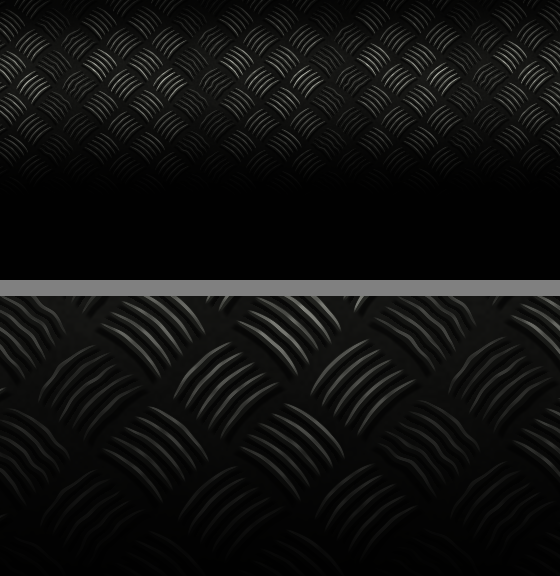
Top, the full canvas; bottom, a detail of the centre.
Write a WebGL 1 fragment shader that draws this texture.

```glsl
precision highp float;
// Dark five-bar tread plate, lit in a soft band and fading to black below.
uniform vec2 u_resolution;

// Layout, in units of the canvas height
const vec2 PITCH = vec2(0.1628, 0.1497);   // spacing of equal patches
const vec2 ORIGIN = vec2(0.8477, 0.7813);  // centre of one patch
const float TILT = 0.02;                   // rise of the rows to the right
const float TILE_COLUMNS = 3.0;            // wear repeats after these columns

// Bars, in units of one diagonal cell
const float BAR_STEP = 0.166;
const float BAR_HALF_LENGTH = 0.46;
const float BAR_HALF_WIDTH = 0.048;
const float BAR_BEND = 0.36;
const float OUTER_BAR = 2.0;               // index of the outermost bar

// Light band, as heights from the bottom
const float FADE_START = 0.26;
const float LIGHT_PEAK = 0.75;
const float TOP_LIGHT = 0.22;

const vec3 PLATE = vec3(0.090, 0.091, 0.083);
const vec3 BAR_BODY = vec3(0.160, 0.166, 0.148);
const vec3 GLINT = vec3(0.590, 0.595, 0.565);
const vec3 BLACK = vec3(0.002);

float hash(vec2 p) {
  vec3 q = fract(vec3(p.xyx) * 0.1031);
  q += dot(q, q.yzx + 33.33);
  return fract((q.x + q.y) * q.z);
}

float noise(vec2 p) {
  vec2 i = floor(p);
  vec2 f = fract(p);
  f = f * f * (3.0 - 2.0 * f);
  float low = mix(hash(i), hash(i + vec2(1.0, 0.0)), f.x);
  float high = mix(hash(i + vec2(0.0, 1.0)), hash(i + 1.0), f.x);
  return mix(low, high, f.y);
}

// Antialiased coverage of a strip of the given half width
float strip(float offset, float halfWidth, float blur) {
  return 1.0 - smoothstep(halfWidth - blur, halfWidth + blur, abs(offset));
}

// Brightness of the light band at height y
float lightBand(float y) {
  float rise = pow(smoothstep(FADE_START, LIGHT_PEAK, y), 1.25);
  float fall = mix(1.0, TOP_LIGHT, smoothstep(LIGHT_PEAK, 1.0, y));
  return rise * fall;
}

void main() {
  vec2 p = gl_FragCoord.xy / u_resolution.y;

  // Slightly tilted diagonal checkerboard of patches
  vec2 fromOrigin = p - ORIGIN;
  vec2 q = (fromOrigin + TILT * vec2(fromOrigin.y, -fromOrigin.x)) / PITCH;
  vec2 diagonal = vec2(q.x + q.y, q.y - q.x);
  vec2 cell = floor(diagonal + 0.5);
  vec2 local = diagonal - cell;
  float turned = mod(cell.x + cell.y, 2.0);
  vec2 bar = turned > 0.5 ? local : local.yx;   // x along, y across
  float blur = 0.5 * length(1.0 / PITCH) / u_resolution.y;

  // Wear that differs between columns and repeats with the tile
  float column = mod((cell.x - cell.y) * 0.5 + 0.25, TILE_COLUMNS) - 0.25;
  float row = (cell.x + cell.y) * 0.5;
  vec2 seed = floor(vec2(column, row) * 2.0 + 0.5) + 40.0;
  float worn = smoothstep(1.5, 2.0, column);
  float gain = mix(1.0, 0.6, worn) * mix(0.82, 1.12, hash(seed));

  // Curved bars, nearest one only
  float wobble = noise(bar * vec2(6.0, 4.0) + seed * 9.0) - 0.5;
  float across = bar.y + BAR_BEND * (bar.x * bar.x - 0.06);
  across += wobble * mix(0.015, 0.055, worn);
  float index = clamp(floor(across / BAR_STEP + 0.5), -OUTER_BAR, OUTER_BAR);
  float offset = across - index * BAR_STEP;
  float barHash = hash(seed * 3.0 + index + 7.0);
  float along = (bar.x + (barHash - 0.5) * 0.06) / BAR_HALF_LENGTH;
  float taper = max(1.0 - along * along, 0.0);
  float ends = smoothstep(0.0, 0.3, taper);
  float halfWidth = BAR_HALF_WIDTH * sqrt(taper);

  // Lit crest above, shadow below each bar
  float body = strip(offset, halfWidth, blur) * ends;
  float crest = strip(offset - 0.4 * halfWidth, 0.4 * halfWidth, blur) * ends;
  float shadow = strip(offset + 0.075, 0.035, blur + 0.015) * ends;
  float scuff = mix(0.5, 1.15, noise(bar * vec2(9.0, 24.0) + seed * 5.0));
  float sheen = scuff * mix(0.75, 1.1, barHash) * mix(0.55, 1.0, taper);

  // Plate with faint mottling and grain
  float mottling = noise(p * 14.0 + 3.0);
  float grain = noise(p * 190.0);
  vec3 color = PLATE * (0.72 + 0.25 * mottling + 0.2 * grain);
  color *= 1.0 - 0.6 * shadow;
  color = mix(color, BAR_BODY * gain, body * 0.8);
  color = mix(color, GLINT * gain, clamp(crest * sheen, 0.0, 1.0));

  gl_FragColor = vec4(BLACK + color * lightBand(p.y), 1.0);
}
```
